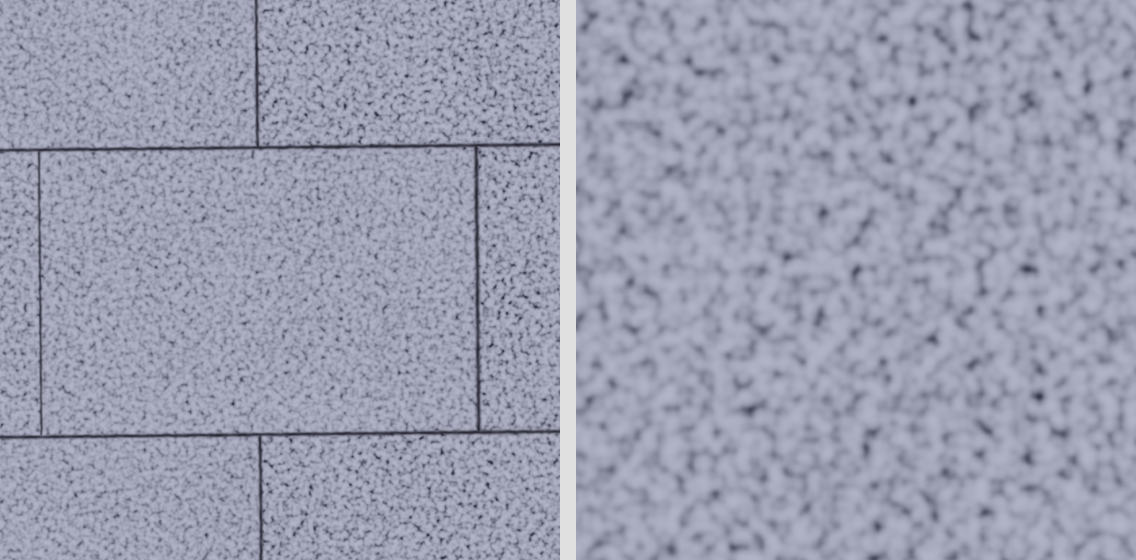
Left, the full canvas; right, a detail of the centre.
Give the GLSL for this texture, as a WebGL 2 fragment shader.

```glsl
#version 300 es
precision highp float;
// Speckled blue-grey granite blocks in a slightly tilted running bond with thin dark joints.

#define BLOCK_SIZE vec2(0.781, 0.5125)
#define BOND_ORIGIN vec2(0.076, 0.219)
#define TILT vec2(0.009, -0.0105)
#define JOINT_WIDTH 0.0036
#define JOINT_WOBBLE 0.0013
#define JOINT_COLOR vec3(0.16, 0.16, 0.21)
#define STONE_LEVEL 0.625
#define STONE_TINT vec3(0.0, 0.007, 0.083)
#define SPECKLE_DEPTH 0.09
#define GRAIN_SCALE 88.0

uniform vec2 u_resolution;
out vec4 fragColor;

float hash(vec2 p) {
    vec3 q = fract(p.xyx * vec3(0.1031, 0.1030, 0.0973));
    q += dot(q, q.yzx + 33.33);
    return fract((q.x + q.y) * q.z);
}

// Contribution of one lattice corner to the gradient noise
float corner(vec2 cell, vec2 offset, vec2 f) {
    float angle = 6.2832 * hash(cell + offset + 200.0);
    return dot(vec2(cos(angle), sin(angle)), f - offset);
}

float gradientNoise(vec2 p) {
    vec2 cell = floor(p), f = fract(p);
    vec2 w = f * f * f * (f * (f * 6.0 - 15.0) + 10.0);
    float low = mix(corner(cell, vec2(0, 0), f), corner(cell, vec2(1, 0), f), w.x);
    float high = mix(corner(cell, vec2(0, 1), f), corner(cell, vec2(1, 1), f), w.x);
    return mix(low, high, w.y);
}

// Two turned octaves, scaled to roughly unit deviation
float grain(vec2 p) {
    mat2 turn = mat2(0.8, 0.6, -0.6, 0.8);
    float coarse = gradientNoise(turn * p * GRAIN_SCALE);
    float fine = gradientNoise(p * GRAIN_SCALE * 1.65 + 17.0);
    return 3.4 * (coarse + 0.7 * fine);
}

// Soft-edged dark line
float joint(float dist, float width) {
    float d = dist / width;
    return exp(-d * d);
}

void main() {
    vec2 uv = gl_FragCoord.xy / u_resolution;

    // Running bond: every other course shifts by half a block
    vec2 wobble = JOINT_WOBBLE * vec2(gradientNoise(uv * 70.0 + 31.0),
                                      gradientNoise(uv * 70.0 + 83.0));
    vec2 bond = (uv + TILT * uv.yx + wobble - BOND_ORIGIN) / BLOCK_SIZE;
    float row = floor(bond.y);
    float odd = mod(row, 2.0);
    bond.x += 0.5 * odd;
    float column = floor(bond.x);

    // Stone: skewed speckle with dark pits and gentle patches
    float contrast = 0.9 + 0.25 * fract(0.7 * column + 0.1);
    float patches = 0.35 * gradientNoise(uv * 6.0 + 9.0)
                  + 0.25 * gradientNoise(uv * 17.0 + 40.0);
    float speckle = grain(uv) * contrast + patches + 0.6 * (contrast - 1.0);
    float level = STONE_LEVEL - SPECKLE_DEPTH * (exp(0.6 * speckle) - 1.0);
    vec3 color = max(level, 0.22) + STONE_TINT;

    // Joints: thickness differs between uprights, darkness wears along them
    vec2 nearest = floor(bond + 0.5);
    vec2 dist = (bond - nearest) * BLOCK_SIZE;
    float weight = 0.7 + 0.35 * fract(0.95 * nearest.x - 0.45 * odd);
    float upright = joint(dist.x, JOINT_WIDTH * weight) * min(weight + 0.1, 1.0);
    float bed = joint(dist.y, JOINT_WIDTH * (0.9 + 0.12 * uv.x));
    float wear = 0.9 + 0.25 * gradientNoise(uv * 45.0 + 5.0);
    float cover = clamp(max(upright, bed) * wear, 0.0, 1.0);

    fragColor = vec4(mix(color, JOINT_COLOR, cover), 1.0);
}
```
